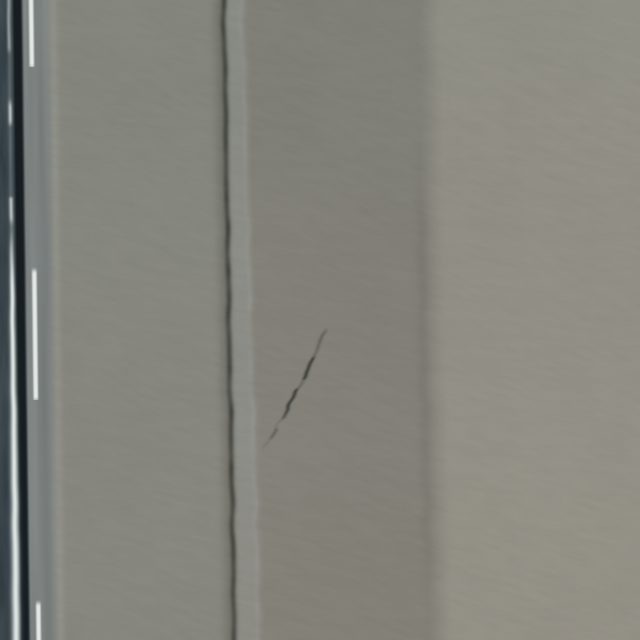
Reproduce this texture procedurally as a Shadertoy shader.

```glsl
// Painted wall panel with a groove, a soft shadow edge, a scratch and a glossy metal rail.

const vec3 LEFT_PAINT   = vec3(0.525, 0.525, 0.495);
const vec3 MIDDLE_PAINT = vec3(0.510, 0.502, 0.470);
const vec3 RIGHT_PAINT  = vec3(0.572, 0.562, 0.525);
const vec3 RIDGE_PAINT  = vec3(0.545, 0.547, 0.523);
const vec3 GROOVE_DARK  = vec3(0.270, 0.270, 0.250);
const vec3 SCRATCH_DARK = vec3(0.240, 0.250, 0.230);
const vec3 RAIL_SLATE   = vec3(0.225, 0.270, 0.290);
const vec3 RAIL_BLACK   = vec3(0.090, 0.115, 0.130);
const vec3 RAIL_PALE    = vec3(0.490, 0.515, 0.515);
const vec3 GLINT        = vec3(0.920, 0.945, 0.935);
const float GRAIN = 0.012;

float hash(vec2 p) {
    return fract(sin(dot(p, vec2(127.1, 311.7))) * 43758.5453);
}

float noise(vec2 p) {
    vec2 i = floor(p), f = fract(p);
    f = f * f * (3.0 - 2.0 * f);
    return mix(mix(hash(i), hash(i + vec2(1, 0)), f.x),
               mix(hash(i + vec2(0, 1)), hash(i + vec2(1, 1)), f.x), f.y);
}

float fbm(vec2 p) {
    float sum = 0.0, amp = 0.5;
    for (int i = 0; i < 4; i++) {
        sum += amp * noise(p);
        p = p * 2.03 + 17.3;
        amp *= 0.5;
    }
    return sum;
}

// Soft vertical stripe of the given half width around x = 0
float stripe(float x, float halfWidth, float blur) {
    return 1.0 - smoothstep(halfWidth - blur, halfWidth + blur, abs(x));
}

float bell(float x, float width) {
    return exp(-x * x / (width * width));
}

float band(float y, float low, float high, float blur) {
    return smoothstep(low - blur, low + blur, y) * (1.0 - smoothstep(high - blur, high + blur, y));
}

vec3 wall(vec2 uv, float wobble) {
    float y = uv.y;
    float groove = uv.x - mix(0.366, 0.349, y) - 0.003 * wobble;
    float ridgeEdge = uv.x - mix(0.408, 0.381, y) - 0.005 * wobble;
    float shadowEdge = uv.x - mix(0.680, 0.662, y) - 0.006 * wobble;

    // Three paint zones and the raised ridge
    vec3 col = mix(LEFT_PAINT, RIDGE_PAINT, smoothstep(-0.002, 0.006, groove));
    col = mix(col, MIDDLE_PAINT, smoothstep(-0.009, 0.009, ridgeEdge));
    col = mix(col, RIGHT_PAINT, smoothstep(-0.012, 0.030, shadowEdge));
    col += 0.018 * bell(ridgeEdge + 0.004, 0.004) * (0.4 + noise(vec2(3.0, y * 40.0)));
    col -= 0.022 * bell(shadowEdge + 0.010, 0.010) * band(y, 0.10, 0.72, 0.15);

    // Groove with its broad shade and dark core
    col -= 0.055 * bell(groove + 0.007, 0.010);
    float core = bell(groove, 0.0048) * (0.72 + 0.28 * noise(vec2(7.0, y * 45.0)));
    col = mix(col, GROOVE_DARK, core);

    // Uneven paint: cool top, warm bottom, fine brushed relief
    col += mix(vec3(0.006, 0.002, 0.001), vec3(-0.010, -0.003, -0.004), y);
    col += 0.018 * (fbm(uv * vec2(5.0, 6.0)) - 0.47);
    float brush = fbm(vec2(uv.x * 35.0, (uv.y + 0.25 * uv.x) * 130.0));
    return col + 2.0 * GRAIN * (brush - 0.47) + 0.4 * GRAIN * (hash(floor(uv * 512.0)) - 0.5);
}

float scratch(vec2 uv) {
    // Parameter t runs from the lower to the upper end
    float t = (uv.y - 0.300) / 0.185;
    float bend = 0.412 + 0.118 * t - 0.022 * t * t;
    float rough = 0.005 * (noise(vec2(2.0, uv.y * 95.0)) - 0.5);
    float d = (uv.x - bend - rough) * 0.87;
    float ink = 0.35 + 0.65 * smoothstep(0.25, 0.65, noise(vec2(9.0, uv.y * 65.0)));
    float weight = mix(0.45, 1.0, band(t, 0.28, 0.83, 0.08));
    return bell(d, 0.0030) * ink * weight * band(t, 0.0, 1.0, 0.04);
}

vec3 rail(vec3 col, vec2 uv, float wobble) {
    float y = uv.y;
    float lean = 0.012 * (1.0 - y);
    float x = uv.x - lean;

    // Pale flank with a soft outer lip
    float flank = 1.0 - smoothstep(0.066, 0.083, x);
    vec3 pale = RAIL_PALE + 0.05 * (noise(vec2(x * 130.0, y * 5.0)) - 0.5);
    col = mix(col, pale, flank * 0.85);
    col += 0.035 * bell(x - 0.083, 0.007);
    col -= 0.030 * bell(x - 0.062, 0.006);

    // Slate face and black gap
    vec3 slate = RAIL_SLATE + 0.10 * (fbm(vec2(x * 90.0, y * 12.0)) - 0.47);
    col = mix(col, slate, 1.0 - smoothstep(0.031, 0.038, x));
    col = mix(col, RAIL_BLACK, stripe(x - 0.0265, 0.0065, 0.003));

    // Long glint, strong low down and broken up above
    float broken = smoothstep(0.58, 0.85, noise(vec2(4.0, y * 28.0)));
    float strength = mix(0.92, 0.18 + 0.50 * broken, smoothstep(0.54, 0.65, y));
    float glintWidth = mix(0.0065, 0.0032, smoothstep(0.0, 0.8, y));
    col = mix(col, GLINT, strength * bell(x - 0.0135 - 0.001 * wobble, glintWidth));

    // Repeating dashes of light along the flank
    float phase = fract((y - 0.375) / 0.520) * 0.520;
    float dash = band(phase, 0.0, 0.203, 0.006) * stripe(x - 0.0485, 0.0035, 0.0025);
    return mix(col, GLINT, 0.92 * dash);
}

void mainImage(out vec4 fragColor, in vec2 fragCoord) {
    vec2 uv = fragCoord / iResolution.xy;
    float wobble = noise(vec2(1.0, uv.y * 28.0)) - 0.5;
    vec3 col = wall(uv, wobble);
    col = mix(col, SCRATCH_DARK, 0.9 * scratch(uv));
    col = rail(col, uv, wobble);
    fragColor = vec4(clamp(col, 0.0, 1.0), 1.0);
}
```
